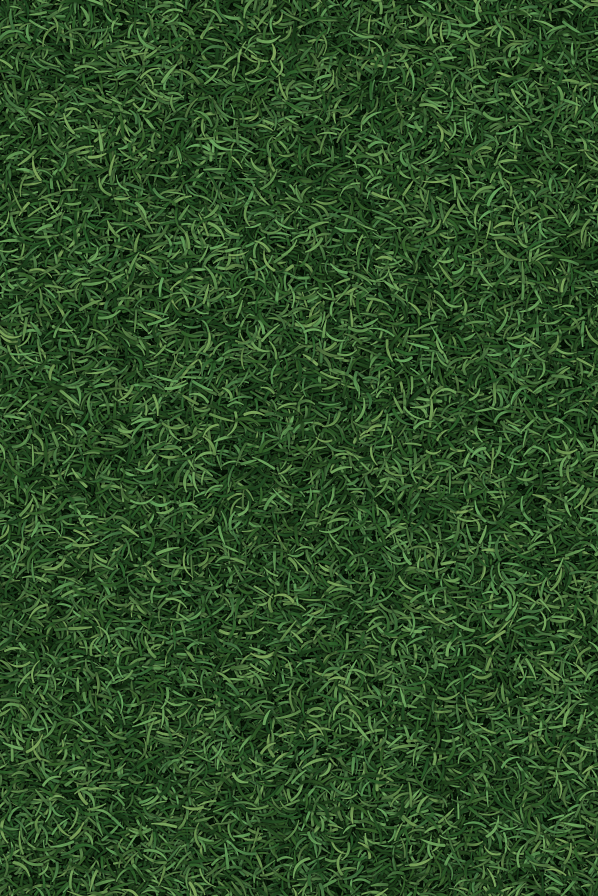
This texture is drawn by a Shadertoy shader. Its source:

```glsl
// Dense turf of short, curved grass blades seen from above.

const float TAU = 6.2831853;
const int LAYERS = 14;
const float CELL = 0.017;          // grid pitch, in canvas heights
const float SHADOW_REACH = 0.0022; // soft contact shadow around a blade
const float SHADOW_DEPTH = 0.3;

const vec3 SOIL = vec3(0.02, 0.08, 0.02);
const vec3 DEEP = vec3(0.08, 0.19, 0.07);
const vec3 MOSS = vec3(0.14, 0.28, 0.13);
const vec3 LEAF = vec3(0.20, 0.38, 0.17);
const vec3 PALE = vec3(0.28, 0.43, 0.25);
const vec3 BRIGHT = vec3(0.36, 0.54, 0.30);
const vec3 GLINT = vec3(0.45, 0.64, 0.37);

// Four random values for a cell of a layer
vec4 hash4(vec3 seed) {
    vec4 p = fract(seed.xyzx * vec4(0.1031, 0.1030, 0.0973, 0.1099));
    p += dot(p, p.wzxy + 33.33);
    return fract((p.xxyz + p.yzzw) * p.zywx);
}

float ramp(float from, float to, float x) {
    return clamp((x - from) / (to - from), 0.0, 1.0);
}

// Shade of green, from dark gaps to sunlit blades
vec3 grassColor(float tone) {
    vec3 color = mix(SOIL, DEEP, ramp(0.02, 0.19, tone));
    color = mix(color, MOSS, ramp(0.19, 0.43, tone));
    color = mix(color, LEAF, ramp(0.43, 0.65, tone));
    color = mix(color, PALE, ramp(0.65, 0.81, tone));
    color = mix(color, BRIGHT, ramp(0.81, 0.94, tone));
    return mix(color, GLINT, ramp(0.94, 1.15, tone));
}

// Broad uneven patches from layered, warped sines
float patches(vec2 p) {
    vec2 q = p + 0.03 * sin(p.yx * 31.0 + vec2(1.0, 4.0));
    float broad = sin(q.x * 23.0 + q.y * 17.0) * sin(q.y * 29.0 - q.x * 11.0);
    float fine = sin(q.x * 83.0 - q.y * 47.0) * sin(q.y * 91.0 + q.x * 39.0);
    return 0.5 * broad + 0.5 * fine;
}

// Distance to a bent, tapered blade lying along x; root at -halfLen
float bladeDistance(vec2 p, float halfLen, float halfWidth, float bend) {
    float along = clamp(p.x / halfLen, -1.0, 1.0);
    float slope = 2.0 * bend * along;
    float side = (p.y - bend * halfLen * (along * along - 0.4)) * inversesqrt(1.0 + slope * slope);
    float beyond = p.x - along * halfLen;
    float taper = mix(1.0, 0.5, smoothstep(0.0, 1.0, along));
    return length(vec2(beyond, side)) - halfWidth * taper;
}

// Paints the blade of one cell over the colour below it
vec3 paintBlade(vec3 below, vec2 p, vec3 id, float depth, float patchTone, float pixel) {
    vec4 place = hash4(id);
    vec4 look = hash4(id + vec3(57.0, 113.0, 31.0));

    // Directions vary freely, leaning slightly to the horizontal
    float angle = place.z * TAU;
    angle -= 0.15 * sin(2.0 * angle);
    float c = cos(angle), s = sin(angle);
    vec2 local = p - (id.xy + place.xy) * CELL;
    local = vec2(c * local.x + s * local.y, c * local.y - s * local.x);

    float halfLen = mix(0.0075, 0.0140, place.w);
    float halfWidth = mix(0.0010, 0.0018, look.x);
    float bend = 0.8 * (look.y - 0.5);
    float d = bladeDistance(local, halfLen, halfWidth, bend);

    float shadow = 1.0 - ramp(0.0, SHADOW_REACH, d);
    float cover = clamp(0.5 - d / pixel, 0.0, 1.0);
    float tone = 0.20 + 0.84 * look.z + 0.6 * (depth - 0.7);
    tone += 0.09 * clamp(local.x / halfLen, -1.0, 1.0) + 0.09 * patchTone;

    // Some blades lean warm, others cool
    vec3 tint = mix(vec3(0.90, 1.0, 1.0), vec3(1.10, 1.0, 0.96), look.w);
    return mix(below * (1.0 - SHADOW_DEPTH * shadow), grassColor(tone) * tint, cover);
}

// Paints every blade of one layer that can reach this point
vec3 paintLayer(vec3 below, vec2 p, float layer, float patchTone, float pixel) {
    vec2 shifted = p + CELL * (20.0 + 9.0 * hash4(vec3(layer, 7.0, 3.0)).xy);
    vec2 cell = floor(shifted / CELL);
    float depth = (layer + 1.0) / float(LAYERS);
    vec3 color = below;
    for (int y = -1; y <= 1; y++) {
        for (int x = -1; x <= 1; x++) {
            vec3 id = vec3(cell + vec2(x, y), layer * 17.0 + 5.0);
            color = paintBlade(color, shifted, id, depth, patchTone, pixel);
        }
    }
    return color;
}

void mainImage(out vec4 fragColor, in vec2 fragCoord) {
    float pixel = 1.0 / iResolution.y;
    vec2 p = fragCoord * pixel;
    float patchTone = patches(p);

    // Stack layers from the shaded bottom to the lit top
    vec3 color = SOIL;
    for (int i = 0; i < LAYERS; i++) {
        color = paintLayer(color, p, float(i), patchTone, pixel);
    }
    fragColor = vec4(color, 1.0);
}
```
